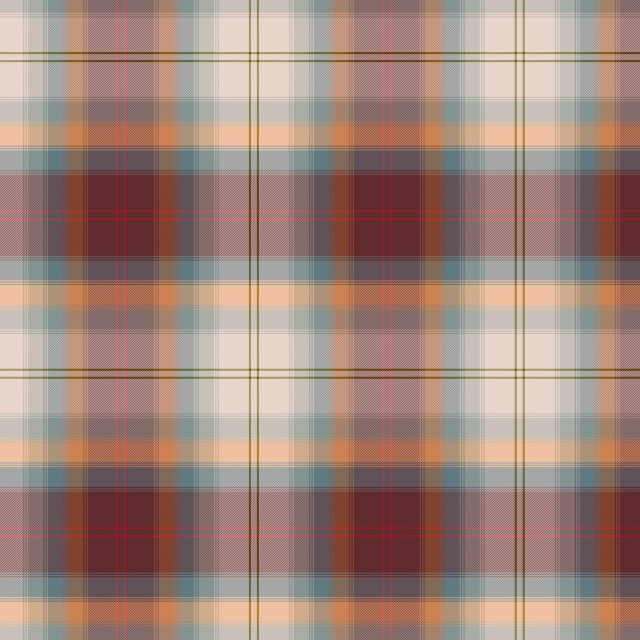
A WebGL 1 fragment shader for this pattern:

```glsl
precision highp float;
// Soft tartan: mirrored cream-to-maroon setts in warp and weft, woven as a fine twill.

uniform vec2 u_resolution;

#define UNITS 768.0                // sett units across the canvas
#define SETT vec2(319.0, 380.0)    // repeat size: warp, weft
#define ORIGIN vec2(304.7, 319.5)  // centre of one cream band
#define FIRST_EDGE vec2(42.0, 47.6)
#define BAND_PITCH vec2(24.0, 29.4)
#define PINSTRIPE vec2(1.5, 1.4)   // width of the lines between bands
#define PAIR_OFFSET 4.8            // accent line to band centre
#define OLIVE_WIDTH 2.6
#define RED_WIDTH 1.8
#define TWILL_COUNT 256.0
#define TWILL_DEPTH 0.13

const vec3 CREAM = vec3(0.91, 0.835, 0.80);
const vec3 GREY = vec3(0.66, 0.675, 0.645);
const vec3 SLATE = vec3(0.38, 0.475, 0.50);
const vec3 PEACH = vec3(0.965, 0.675, 0.46);
const vec3 RUST = vec3(0.635, 0.345, 0.185);
const vec3 MAROON = vec3(0.375, 0.17, 0.185);
const vec3 OLIVE = vec3(0.42, 0.38, 0.02);
const vec3 RED = vec3(0.78, 0.05, 0.13);

// Antialiased step from 0 to 1 at an edge
float rise(float d, float edge, float pixel) {
  return clamp((d - edge) / pixel + 0.5, 0.0, 1.0);
}

// Coverage of a line centred on a distance
float line(float d, float centre, float width, float pixel) {
  return rise(d, centre - 0.5 * width, pixel) - rise(d, centre + 0.5 * width, pixel);
}

// Change of band through alternating pinstripes
float transition(float d, float edge, float stripe, float pixel) {
  float amount = 0.0;
  float direction = 1.0;
  for (int i = 0; i < 5; i++) {
    amount += direction * rise(d, edge + float(i) * stripe, pixel);
    direction = -direction;
  }
  return amount;
}

// Thread colour by distance from the cream centre
vec3 threadColour(float d, float halfSett, float first, float pitch,
                  float stripe, vec3 third, vec3 fourth, float pixel) {
  vec3 colour = mix(CREAM, GREY, transition(d, first, stripe, pixel));
  colour = mix(colour, third, transition(d, first + pitch, stripe, pixel));
  colour = mix(colour, fourth, transition(d, first + 2.0 * pitch, stripe, pixel));
  colour = mix(colour, MAROON, transition(d, first + 3.0 * pitch, stripe, pixel));
  colour = mix(colour, OLIVE, line(d, PAIR_OFFSET, OLIVE_WIDTH, pixel));
  return mix(colour, RED, line(d, halfSett - PAIR_OFFSET, RED_WIDTH, pixel));
}

void main() {
  vec2 uv = gl_FragCoord.xy / u_resolution;
  vec2 pixel = UNITS / u_resolution;

  // Fold each axis about the middle of its sett
  vec2 d = abs(mod(uv * UNITS - ORIGIN + 0.5 * SETT, SETT) - 0.5 * SETT);

  vec3 warp = threadColour(d.x, 0.5 * SETT.x, FIRST_EDGE.x, BAND_PITCH.x,
                           PINSTRIPE.x, SLATE, RUST, pixel.x);
  vec3 weft = threadColour(d.y, 0.5 * SETT.y, FIRST_EDGE.y, BAND_PITCH.y,
                           PINSTRIPE.y, PEACH, SLATE, pixel.y);

  // Diagonal twill, faded out where pixels cannot resolve it
  float cycles = TWILL_COUNT / min(u_resolution.x, u_resolution.y);
  float visible = 1.0 - smoothstep(0.5, 0.8, cycles);
  float twill = cos(6.28318 * TWILL_COUNT * (uv.x - uv.y));
  float weftShare = 0.5 + TWILL_DEPTH * visible * twill;

  gl_FragColor = vec4(mix(warp, weft, weftShare), 1.0);
}
```
